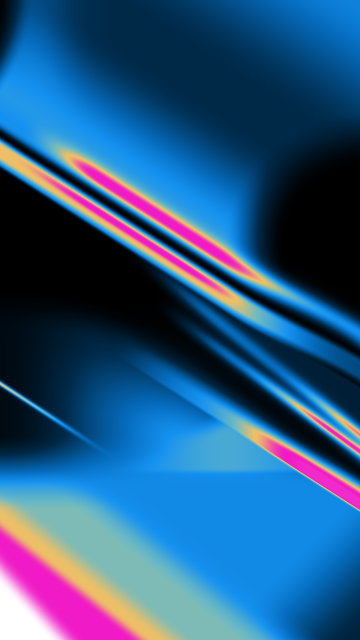
A Shadertoy shader for this background:

```glsl
#define SLOPE 0.64
#define ASPECT 1.7778
#define NAVY vec3(0.0, 0.16, 0.28)
#define BLUE vec3(0.02, 0.42, 0.74)
#define AZURE vec3(0.08, 0.57, 0.94)
#define TEAL vec3(0.43, 0.73, 0.76)
#define AMBER vec3(0.93, 0.75, 0.40)
#define MAGENTA vec3(0.94, 0.10, 0.78)

float bell(float x, float center, float width) {
    x = (x - center) / width;
    return exp(-x * x);
}

// Rises between a and b, falls between c and d
float span(float x, float a, float b, float c, float d) {
    return smoothstep(a, b, x) * (1.0 - smoothstep(c, d, x));
}

// Heat 0..1 from black through blue and magenta to white
vec3 heatColor(float heat) {
    vec3 c = mix(vec3(0.0), NAVY, clamp(heat / 0.2, 0.0, 1.0));
    c = mix(c, BLUE, clamp((heat - 0.2) / 0.2, 0.0, 1.0));
    c = mix(c, AZURE, clamp((heat - 0.4) / 0.1, 0.0, 1.0));
    c = mix(c, TEAL, clamp((heat - 0.5) / 0.12, 0.0, 1.0));
    c = mix(c, AMBER, clamp((heat - 0.62) / 0.08, 0.0, 1.0));
    c = mix(c, MAGENTA, smoothstep(0.7, 0.82, heat));
    return mix(c, vec3(1.0), smoothstep(0.82, 1.0, heat));
}

// Upper field: diagonal navy fold, dark corner and dark hollow
float upperField(vec2 p, float depth) {
    float heat = 0.2 + 0.26 * (1.0 - smoothstep(-0.64, -0.2, depth));
    heat += 0.32 * smoothstep(-0.08, 0.26, depth);
    heat += 0.1 * bell(p.x, 0.1, 0.1) * (1.0 - smoothstep(0.0, 0.25, depth));
    heat *= smoothstep(-0.01, 0.09, p.x + 1.3 * p.y * p.y);
    float hollow = length((p - vec2(1.03, 0.68)) / vec2(0.33, 0.30));
    return heat * smoothstep(0.72, 1.25, hollow);
}

// Lower field: arched shade, three streaks and the floor
float lowerField(vec2 p, float depth) {
    float x = p.x;
    float below = p.y - 0.8 - 0.5 * x * x;
    float heat = smoothstep(0.0, 0.12, below) * (0.05 + 0.1 * smoothstep(0.0, 0.3, x));
    heat += 0.4 * smoothstep(0.03, 0.32, below) * smoothstep(0.0, 0.6, x);
    heat = mix(heat, 0.48, smoothstep(1.2, 1.36, p.y));
    heat -= 0.32 * smoothstep(0.35, 0.8, x + p.y - 2.0);
    heat += 0.15 * smoothstep(0.42, 0.75, x) * (1.0 - smoothstep(0.5, 0.58, depth));

    // Upper pair of streaks and the groove under them
    float first = bell(depth, 0.475 + 0.16 * (x - 0.42), 0.027);
    heat = mix(heat, 0.4 + 0.35 * smoothstep(0.75, 1.0, x), first * smoothstep(0.34, 0.62, x));
    float second = bell(depth, 0.575 + 0.09 * (x - 0.55), 0.026);
    heat = mix(heat, 0.4 + 0.43 * smoothstep(0.62, 0.93, x), second * smoothstep(0.42, 0.65, x));
    float groove = bell(depth, 0.6 + 0.07 * x, 0.03);
    heat = mix(heat, 0.04, groove * smoothstep(0.3, 0.7, x));

    // Pale wedge with a level lower edge
    float wedge = smoothstep(1.26, 1.34, p.y + 0.54 * (x - 0.37));
    wedge *= (1.0 - smoothstep(1.30, 1.32, p.y)) * smoothstep(0.2, 0.5, x);
    wedge *= smoothstep(0.75, 0.79, depth);
    heat = mix(heat, 0.5 + 0.07 * bell(x, 0.63, 0.16), wedge);

    // Broad streak with a crisp lower edge
    float broad = span(depth, 0.685, 0.748, 0.772, 0.786) * smoothstep(0.3, 0.6, x);
    heat = mix(heat, 0.5 + 0.35 * smoothstep(0.52, 0.86, x), broad);

    // Thin ray on the left
    float ray = bell(depth, 1.065 + 0.012 * x, 0.008);
    heat = mix(heat, 0.72 - 0.9 * x, ray * (1.0 - smoothstep(0.1, 0.38, x)));

    // Hot corner
    float w = p.y - 0.8 * x;
    float hot = 0.5 + 0.13 * smoothstep(1.1, 1.25, w) + 0.07 * smoothstep(1.34, 1.43, w);
    hot += 0.12 * smoothstep(1.43, 1.5, w) + 0.2 * smoothstep(1.5, 1.66, w - 0.3 * x);
    return mix(heat, hot, smoothstep(1.3, 1.42, p.y) * smoothstep(1.05, 1.2, w));
}

void mainImage(out vec4 fragColor, in vec2 fragCoord) {
    // Width is one unit; y is measured downward from the top
    vec2 p = fragCoord / iResolution.xy;
    p.y = (1.0 - p.y) * ASPECT;
    float depth = p.y - SLOPE * p.x;
    float bent = depth + 0.03 * smoothstep(0.65, 1.0, p.x);

    // Main beam: upper band, dark groove, lower band with a bright filament
    float heat = upperField(p, depth);
    float upperPeak = 0.5 + 0.33 * span(p.x, 0.06, 0.28, 0.58, 0.95);
    heat = mix(heat, upperPeak, bell(bent, 0.317, 0.036));
    heat = mix(heat, 0.02, bell(bent, 0.373, 0.019));
    float lowerPeak = 0.3 + 0.4 * (1.0 - smoothstep(0.6, 1.0, p.x));
    lowerPeak += 0.13 * bell(bent, 0.413, 0.013) * span(p.x, 0.0, 0.28, 0.5, 0.72);
    heat = mix(heat, lowerPeak, span(bent, 0.376, 0.405, 0.5, 0.6));
    heat -= 0.3 * smoothstep(0.435, 0.468, bent);
    heat = mix(heat, lowerField(p, depth), smoothstep(0.456, 0.472, bent));

    fragColor = vec4(heatColor(clamp(heat, 0.0, 1.0)), 1.0);
}
```
